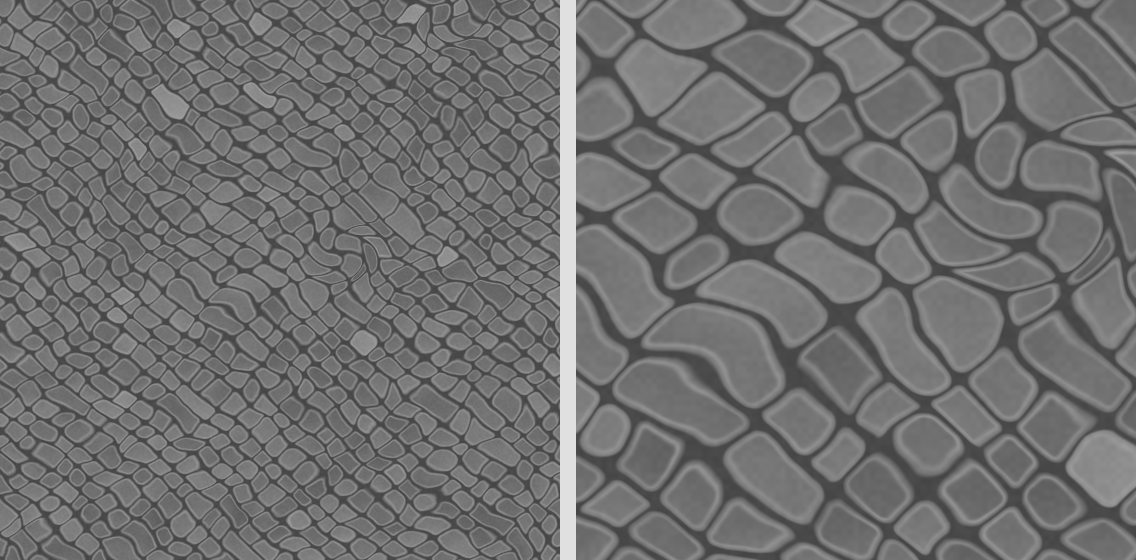
Left, the full canvas; right, a detail of the centre.
Write a Shadertoy shader that draws this texture.

```glsl
// Grey scaly skin: a slanted lattice of rounded, uneven quads. Dark grooves run
// down-right, finer staggered ones cross them, and every scale has a pale rim.
// Rows come from warped skew coordinates, scales from jittered walls in each row.

#define CELLS 28.0          // scales per canvas side
#define ROW_ANGLE 0.71      // fall of the main grooves, radians
#define CROSS_ANGLE 0.70    // rise of the cross grooves, radians
#define WOBBLE 0.21         // waviness of the grooves
#define STAGGER 0.42        // shift of cross walls between rows
#define ROW_GAP 0.058       // half width of main grooves, in scales
#define CROSS_GAP 0.030     // half width of cross grooves, in scales
#define RIM_OFFSET 0.085    // distance of the rim from the groove
#define RIM_WIDTH 0.045
#define GROOVE_GREY 0.285
#define SCALE_GREY 0.442
#define RIM_GREY 0.565

float hash(vec2 p) {
    vec3 q = fract(vec3(p.xyx) * 0.1031);
    q += dot(q, q.yzx + 33.33);
    return fract((q.x + q.y) * q.z);
}

float noise(vec2 p) {
    vec2 i = floor(p), f = fract(p);
    f = f * f * (3.0 - 2.0 * f);
    vec2 e = vec2(0.0, 1.0);
    return mix(mix(hash(i), hash(i + e.yx), f.x),
               mix(hash(i + e.xy), hash(i + e.yy), f.x), f.y);
}

// Canvas position to skew coordinates: x along main grooves, y across them
vec2 skew(vec2 p) {
    mat2 axes = mat2(cos(ROW_ANGLE), -sin(ROW_ANGLE),
                     cos(CROSS_ANGLE), sin(CROSS_ANGLE));
    return inverse(axes) * p * CELLS + 100.0;
}

// Sparse local twists that break up the regular lattice
vec2 twist(vec2 q) {
    vec2 block = floor(q / 6.0);
    vec2 centre = (block + 0.4 + 0.2 * hash(block + 7.0)) * 6.0;
    vec2 d = q - centre;
    float turn = step(0.72, hash(block + 31.0)) * (hash(block) - 0.5) * 2.2;
    turn *= 1.0 - smoothstep(0.2, 2.3, length(d));
    return centre + mat2(cos(turn), sin(turn), -sin(turn), cos(turn)) * d;
}

vec2 warp(vec2 q) {
    q = twist(q);
    vec2 drift = 0.25 * sin(q.yx * vec2(0.37, 0.43) + 1.7 * sin(q * 0.21));
    vec2 wave = vec2(noise(q * 0.8 + 11.0), noise(q * 0.85 + 57.0)) - 0.5;
    vec2 fine = vec2(noise(q * 1.9 + 83.0), noise(q * 1.9 + 29.0)) - 0.5;
    return q + drift + wave * WOBBLE * 2.6 + fine * WOBBLE * 0.55;
}

// Place of cross wall k in a row; height tilts the wall
float wall(float k, float row, float height) {
    float shift = hash(vec2(k, row)) - 0.5;
    float tilt = hash(vec2(row + 40.0, k)) - 0.5;
    return k + shift * STAGGER + tilt * 0.28 * (height - 0.5);
}

// Some even walls are missing, leaving one long scale
bool missing(float k, float row) {
    return mod(k, 2.0) < 0.5 && hash(vec2(k + 17.0, row + 91.0)) > 0.90;
}

void mainImage(out vec4 fragColor, in vec2 fragCoord) {
    vec2 p = fragCoord / iResolution.y;
    vec2 q = warp(skew(p));

    // Find the scale and its two walls
    float row = floor(q.y), height = fract(q.y);
    float k = floor(q.x);
    if (q.x < wall(k, row, height)) k -= 1.0;
    else if (q.x > wall(k + 1.0, row, height)) k += 1.0;
    if (missing(k, row)) k -= 1.0;
    float last = missing(k + 1.0, row) ? k + 2.0 : k + 1.0;
    float left = wall(k, row, height), right = wall(last, row, height);
    vec2 id = vec2(k, row);

    // Distance inward from a rounded outline
    vec2 inset = vec2(min(q.x - left, right - q.x), min(height, 1.0 - height));
    float uneven = 0.65 + 0.7 * noise(q * 1.3 + 5.0);
    inset -= vec2(CROSS_GAP, ROW_GAP) * uneven;
    float radius = mix(0.12, 0.34, hash(id + 3.0));
    vec2 c = radius - inset;
    float depth = radius - length(max(c, 0.0)) - min(max(c.x, c.y), 0.0);

    // Tone of the scale: random grey, a few pale ones, soft inner shading
    float pale = smoothstep(0.93, 1.0, hash(id + 63.0));
    float grey = SCALE_GREY + 0.085 * (hash(id + 21.0) - 0.5) + 0.09 * pale;
    grey += 0.05 * (noise(q * 0.3) - 0.5) + 0.045 * (noise(q * 1.4 + 9.0) - 0.5);
    vec2 local = vec2((q.x - left) / (right - left), height) - 0.5;
    grey += 0.045 * dot(local, vec2(hash(id + 5.0), -hash(id + 8.0)));

    // Pale rim, then dark groove
    float soft = 0.025 + 0.4 * CELLS / iResolution.y;
    float band = (depth - RIM_OFFSET) / RIM_WIDTH;
    float rim = exp(-band * band) * (0.45 + 0.55 * noise(q * 1.7 + 44.0));
    grey = mix(grey, RIM_GREY + 0.05 * pale, rim);
    grey = mix(GROOVE_GREY, grey, smoothstep(-soft, soft, depth));

    // Fine grain
    grey += 0.03 * (noise(p * 300.0) - 0.5);
    fragColor = vec4(vec3(grey), 1.0);
}
```
